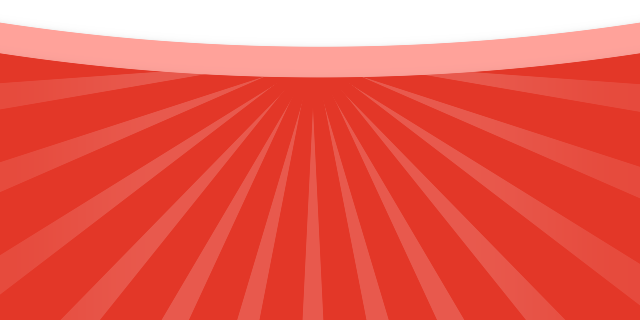
Reproduce this background procedurally as a Shadertoy shader.

```glsl
// Pale sunburst rays on red, hanging below a curved pink and white canopy.

const float TAU = 6.2831853;

const vec3 RED      = vec3(0.892, 0.216, 0.157);
const vec3 RAY_NEAR = vec3(0.910, 0.350, 0.302);
const vec3 RAY_FAR  = vec3(0.902, 0.292, 0.238);
const vec3 PINK     = vec3(1.000, 0.635, 0.605);
const vec3 WHITE    = vec3(1.0);

// Antialiased coverage of a signed distance, positive inside.
float coverage(float dist, float pixel) {
    return smoothstep(-0.5 * pixel, 0.5 * pixel, dist);
}

// Wedges repeated around the origin, each starting at tipRadius.
float rayDistance(vec2 q, float count, float tipRadius, float spread) {
    float sector = TAU / count;
    float angle = atan(q.x, -q.y);
    angle -= sector * floor(angle / sector + 0.5);
    vec2 local = length(q) * vec2(sin(angle), cos(angle));
    return spread * (local.y - tipRadius) - abs(local.x);
}

// Large disc whose lowest point lies at the given height.
float canopyDistance(vec2 p, float lowest, float radius) {
    return radius - length(p - vec2(0.0, lowest + radius));
}

// Darkening that fades away from an edge.
float edgeShade(float dist, float strength, float width) {
    return 1.0 - strength * exp(-max(dist, 0.0) / width);
}

void mainImage(out vec4 fragColor, in vec2 fragCoord) {
    // Canvas height is one unit; x is centred.
    float pixel = 1.0 / iResolution.y;
    vec2 p = (fragCoord - vec2(0.5 * iResolution.x, 0.0)) * pixel;

    // Rays, fading towards the sides
    vec2 q = p - vec2(-0.022, 0.818);
    float rays = coverage(rayDistance(q, 26.0, 0.154, 0.049), pixel);
    vec3 rayColor = mix(RAY_NEAR, RAY_FAR, smoothstep(0.45, 1.0, abs(q.x)));
    vec3 color = mix(RED, rayColor, rays);

    // Pink band, then the white area above it
    float band = canopyDistance(p, 0.758, 6.66);
    float top = canopyDistance(p, 0.854, 6.66);
    color = mix(color, PINK * edgeShade(band, 0.03, 0.010), coverage(band, pixel));
    color = mix(color, WHITE * edgeShade(top, 0.05, 0.008), coverage(top, pixel));

    fragColor = vec4(color, 1.0);
}
```
